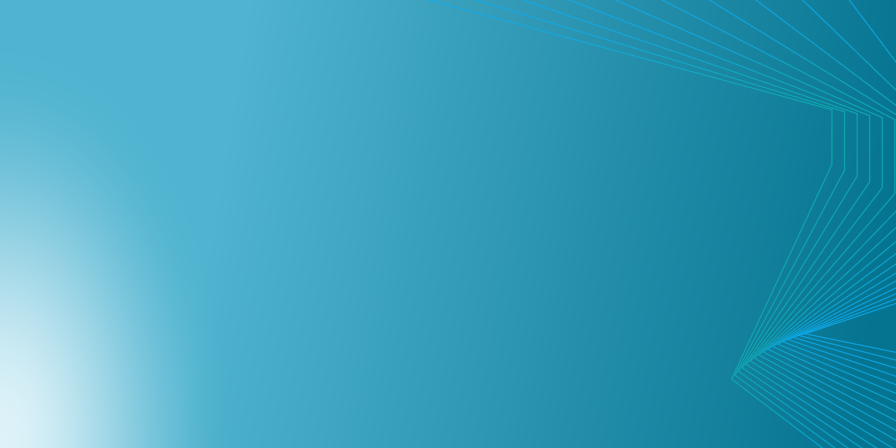
Give the GLSL for this background, as a WebGL 1 fragment shader.

```glsl
precision highp float;

uniform vec2 u_resolution;

const int LINE_COUNT = 17;
const float LINE_HALF_WIDTH = 0.0013;
const float LINE_OPACITY = 0.8;

const vec3 LIGHT_BLUE = vec3(0.315, 0.705, 0.815);
const vec3 DEEP_BLUE = vec3(0.02, 0.455, 0.565);
const vec3 GLOW_WHITE = vec3(0.87, 0.95, 0.975);
const vec3 LINE_TEAL = vec3(0.06, 0.69, 0.69);
const vec3 LINE_AZURE = vec3(0.05, 0.67, 0.94);

float segmentDistance(vec2 p, vec2 a, vec2 b) {
  vec2 ab = b - a;
  float along = clamp(dot(p - a, ab) / dot(ab, ab), 0.0, 1.0);
  return length(p - a - ab * along);
}

vec2 quadraticCurve(vec2 a, vec2 b, vec2 c, float t) {
  return mix(mix(a, b, t), mix(b, c, t), t);
}

// Slightly tilted linear gradient with an elliptical corner glow
vec3 backdrop(vec2 p) {
  float shade = clamp((p.x - 0.17 * p.y - 0.38) / 1.52, 0.0, 1.0);
  vec3 color = mix(LIGHT_BLUE, DEEP_BLUE, shade);
  float glowRadius = length((p - vec2(0.0, 0.02)) / vec2(0.52, 0.88));
  return mix(color, GLOW_WHITE, 1.0 - smoothstep(0.0, 1.0, glowRadius));
}

// Distance to one folded line; rank runs from 0 (outer) to 1 (inner)
float foldedLineDistance(vec2 p, float index, float rank) {
  float inner = 1.0 - rank;
  vec2 start = vec2(0.958 + 0.1042 * index, 1.0);
  vec2 upper = vec2(1.857 + 0.0281 * index, 0.755 - 0.0044 * index);
  vec2 lower = vec2(upper.x, 0.633 - 0.013 * index);
  vec2 pivot = quadraticCurve(vec2(1.633, 0.154), vec2(1.693, 0.224),
                              vec2(1.797, 0.255), rank);
  vec2 end = vec2(2.0, 0.2135 - 0.273 * inner - 0.065 * inner * inner);

  float d = segmentDistance(p, start, upper);
  d = min(d, segmentDistance(p, upper, lower));
  d = min(d, segmentDistance(p, lower, pivot));
  return min(d, segmentDistance(p, pivot, end));
}

// Teal around the folds, azure toward the top and the inner lines
vec3 lineColor(vec2 p, float rank) {
  float topTint = smoothstep(0.74, 0.98, p.y);
  float fanTint = smoothstep(0.1, 0.9, rank);
  float tailTint = smoothstep(1.63, 1.85, p.x) * (1.0 - smoothstep(0.15, 0.27, p.y));
  return mix(LINE_TEAL, LINE_AZURE, max(topTint, max(fanTint, 0.7 * tailTint)));
}

void main() {
  vec2 p = gl_FragCoord.xy / u_resolution.y;
  float pixel = 1.0 / u_resolution.y;
  vec3 color = backdrop(p);

  // Fan of folded lines
  for (int i = 0; i < LINE_COUNT; i++) {
    float index = float(i);
    float rank = index / float(LINE_COUNT - 1);
    float d = foldedLineDistance(p, index, rank);
    float coverage = clamp((LINE_HALF_WIDTH - d) / pixel + 0.5, 0.0, 1.0);
    color = mix(color, lineColor(p, rank), coverage * LINE_OPACITY);
  }

  gl_FragColor = vec4(color, 1.0);
}
```
